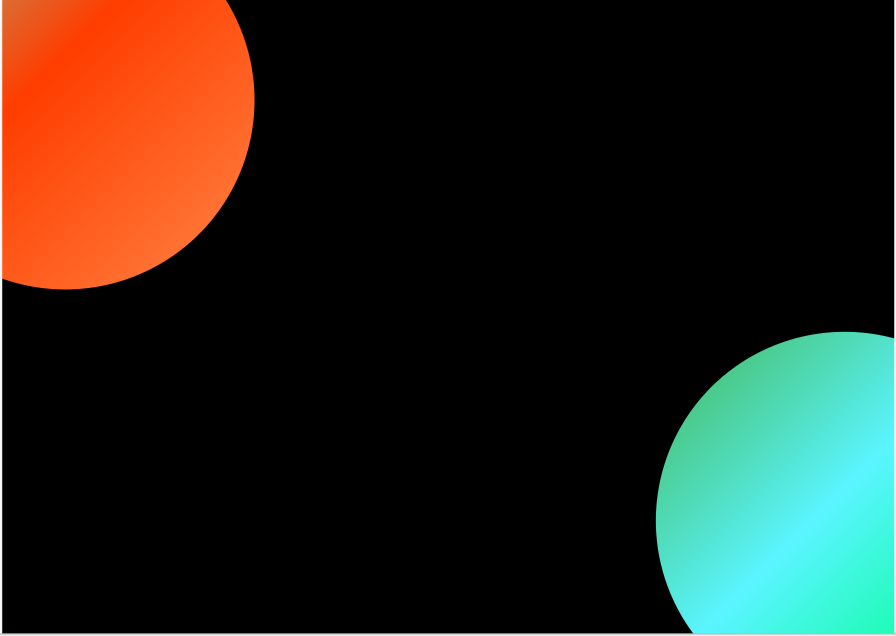
Reproduce this background procedurally as a Shadertoy shader.

```glsl
// Two large discs with diagonal three-colour gradients on black,
// cropped by opposite corners, with a thin pale frame on three sides.
// Discs and frame are distance functions in units of canvas height.

const vec3 BLACK = vec3(0.0);
const vec3 PAPER = vec3(0.96, 0.97, 0.97);
const vec3 SHADOW = vec3(0.72, 0.73, 0.73);

// Coverage of the region where the signed distance is negative
float coverage(float dist, float pixel) {
    return clamp(0.5 - dist / pixel, 0.0, 1.0);
}

// Piecewise gradient over t in [-1, 1] with a movable middle stop
vec3 threeStops(float t, float middle, vec3 first, vec3 second, vec3 third) {
    vec3 rising = mix(first, second, clamp((t + 1.0) / (middle + 1.0), 0.0, 1.0));
    return mix(rising, third, clamp((t - middle) / (1.0 - middle), 0.0, 1.0));
}

// Position along the falling diagonal, -1 to 1 across the disc
float diagonal(vec2 p, vec2 center, float radius) {
    return dot(p - center, vec2(1.0, -1.0)) * inversesqrt(2.0) / radius;
}

vec3 paintDisc(vec3 base, vec2 p, vec2 center, float radius, float pixel,
               float middle, vec3 first, vec3 second, vec3 third) {
    float t = diagonal(p, center, radius);
    vec3 paint = threeStops(t, middle, first, second, third);
    return mix(base, paint, coverage(length(p - center) - radius, pixel));
}

void mainImage(out vec4 fragColor, in vec2 fragCoord) {
    float pixel = 1.0 / iResolution.y;
    float aspect = iResolution.x * pixel;
    vec2 p = fragCoord * pixel;

    // Orange disc, upper left
    vec3 color = paintDisc(BLACK, p, vec2(0.1026, 0.8425), 0.2976, pixel, -0.18,
        vec3(0.73, 0.59, 0.38), vec3(1.0, 0.24, 0.0), vec3(1.0, 0.45, 0.20));

    // Aqua disc, lower right
    color = paintDisc(color, p, vec2(aspect - 0.0806, 0.1813), 0.297, pixel, -0.11,
        vec3(0.29, 0.79, 0.54), vec3(0.35, 0.96, 1.0), vec3(0.0, 1.0, 0.56));

    // Pale side edges, then the bottom edge with its soft shadow
    float sides = min(p.x - 0.0035, aspect - p.x - 0.0028);
    color = mix(color, PAPER, coverage(sides, pixel));
    vec3 bottomTone = mix(PAPER, SHADOW, smoothstep(0.0, 0.004, p.y));
    color = mix(color, bottomTone, coverage(p.y - 0.0042, pixel));

    fragColor = vec4(color, 1.0);
}
```
